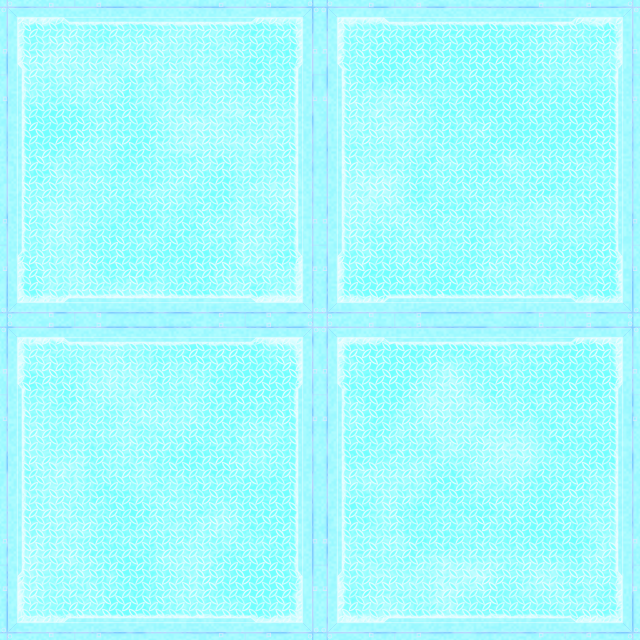
Reproduce this pattern procedurally as a WebGL 1 fragment shader.

```glsl
precision highp float;

// Two by two bright cyan tread-plate panels, set in frames between bolted beams.
// Each panel is folded onto its nearest edges, so one set of distances draws all
// sides and corners; wrapping noise over the canvas adds wear that differs per panel.

uniform vec2 u_resolution;

const float PANELS = 2.0;
const float TREADS = 24.0;       // lozenges in one row of a panel
const float BEAM = 0.0226;       // half width of a beam, in panels
const float FRAME = 0.054;       // inner border of the frame

const vec3 CYAN = vec3(0.45, 1.0, 1.0);
const vec3 PALE = vec3(0.75, 0.99, 1.0);
const vec3 STEEL = vec3(0.64, 0.98, 1.0);
const vec3 BLUE = vec3(0.48, 0.74, 1.0);
const vec3 LILAC = vec3(0.75, 0.78, 1.0);
const vec3 WHITE = vec3(0.95, 0.99, 1.0);

float hash(vec2 p) {
  vec3 q = fract(p.xyx * vec3(0.1031, 0.1030, 0.0973));
  q += dot(q, q.yzx + 33.33);
  return fract((q.x + q.y) * q.z);
}

// Wraps a whole number safely, away from the rounding edge of mod.
vec2 wrap(vec2 i, vec2 period) {
  return floor(mod(i + 0.5, period));
}

// Value noise that repeats after a whole number of cells.
float noise(vec2 uv, vec2 period) {
  vec2 p = uv * period;
  vec2 f = fract(p);
  f = f * f * (3.0 - 2.0 * f);
  vec2 a = wrap(floor(p), period);
  vec2 b = wrap(a + 1.0, period);
  return mix(mix(hash(a), hash(vec2(b.x, a.y)), f.x),
             mix(hash(vec2(a.x, b.y)), hash(b), f.x), f.y);
}

float fbm(vec2 uv, float period) {
  float sum = 0.0;
  float gain = 0.5;
  for (int i = 0; i < 4; i++) {
    sum += gain * noise(uv, vec2(period));
    period *= 2.0;
    gain *= 0.6;
  }
  return sum;
}

// Coverage of a shape from its signed distance, and of a line along its border.
float fill(float d, float px) {
  return clamp(0.5 - d / px, 0.0, 1.0);
}

float stroke(float d, float halfWidth, float px) {
  return fill(abs(d) - halfWidth, px);
}

float boxDistance(vec2 p, float halfSize) {
  vec2 d = abs(p) - halfSize;
  return max(d.x, d.y);
}

// One pointed lozenge per unit cell, leaning right (+1) or left (-1).
float lozenge(vec2 p, float lean) {
  vec2 q = fract(p) - 0.5;
  q.x *= lean;
  q = vec2(q.x + q.y, q.y - q.x) * 0.7071;
  return abs(q.y) - 0.15 * (1.0 - q.x * q.x / 0.19);
}

vec3 plate(vec2 uv, vec2 cell, float depth, float along, float grain, float px) {
  float wear = 0.34 + 1.5 * (fbm(uv, 10.0) - 0.54) + 0.5 * (grain - 0.5);
  vec3 col = mix(CYAN, PALE, clamp(wear, 0.0, 1.0));
  // Rows lean alternately and are offset by half, so tips point at sides.
  vec2 p = cell * TREADS;
  float d = min(lozenge(p, 1.0), lozenge(p + 0.5, -1.0));
  col = mix(col, CYAN, 0.5 * fill(d, px * TREADS));
  float shine = 0.55 + 0.4 * noise(uv, vec2(96.0));
  col = mix(col, WHITE, shine * stroke(d, 0.05, px * TREADS));
  // Ragged, scuffed rim, broader at the corners.
  float corner = 1.0 - smoothstep(0.14, 0.24, along);
  float scuff = 0.55 * grain + 0.45 * noise(uv, vec2(100.0));
  float reach = 1.0 - depth / (0.022 + 0.022 * corner);
  float rim = smoothstep(0.0, 0.45, reach - 0.75 * scuff);
  return mix(col, WHITE, rim * (0.5 + 0.4 * grain));
}

vec3 frameAndBeam(vec2 uv, vec2 fold, float edge, float along, float grain, float px) {
  float stain = fbm(uv, 32.0);
  vec3 col = STEEL + vec3(0.10, 0.02, 0.0) * (grain - 0.5);
  float inBeam = fill(edge - BEAM, px);
  float smudge = exp(-abs(edge - BEAM) / 0.004) * smoothstep(0.4, 0.75, stain);
  col = mix(col, BLUE, 0.45 * smudge);
  // Mitred frame corners and a faint seam across each beam.
  col = mix(col, BLUE, 0.3 * (1.0 - inBeam) * stroke(fold.x - fold.y, 0.0012, px));
  col = mix(col, LILAC, 0.45 * inBeam * stroke(along - 0.234, 0.001, px));
  // Beam borders, crossing at the junctions, with a pale lip outside.
  col = mix(col, WHITE, 0.3 * stroke(edge - BEAM - 0.005, 0.0012, px));
  vec2 d = fold - BEAM;
  float border = max(stroke(d.x, 0.0017, px), stroke(d.y, 0.0017, px));
  vec3 ink = mix(LILAC, BLUE, smoothstep(0.45, 0.75, stain));
  col = mix(col, ink, border * (0.65 + 0.35 * grain));
  // Square bolts along the beams, round ones by the junctions.
  vec2 rail = vec2(edge, along);
  float bolt = stroke(length(rail - vec2(0.012, 0.031)) - 0.006, 0.001, px);
  for (int i = 0; i < 2; i++) {
    vec2 at = vec2(0.0156, 0.16 + 0.149 * float(i));
    bolt = max(bolt, stroke(boxDistance(rail - at, 0.0055), 0.0013, px));
  }
  return mix(col, mix(LILAC, WHITE, 0.65), 0.85 * bolt);
}

void main() {
  vec2 uv = gl_FragCoord.xy / u_resolution;
  float px = PANELS / min(u_resolution.x, u_resolution.y);
  vec2 cell = fract(uv * PANELS);
  vec2 fold = min(cell, 1.0 - cell);
  float edge = min(fold.x, fold.y);
  float along = max(fold.x, fold.y);
  float grain = noise(uv, vec2(256.0));

  // The plate steps inward between its four corner tabs.
  float inset = mix(0.056, 0.069, clamp((along - 0.2) / 0.015, 0.0, 1.0));
  float depth = edge - inset;
  vec3 col = frameAndBeam(uv, fold, edge, along, grain, px);
  col = mix(col, plate(uv, cell, depth, along, grain, px), fill(-depth, px));
  col = mix(col, WHITE, 0.65 * stroke(edge - FRAME, 0.0012, px));
  col = mix(col, WHITE, 0.7 * stroke(depth, 0.0012, px));
  gl_FragColor = vec4(clamp(col, 0.0, 1.0), 1.0);
}
```
